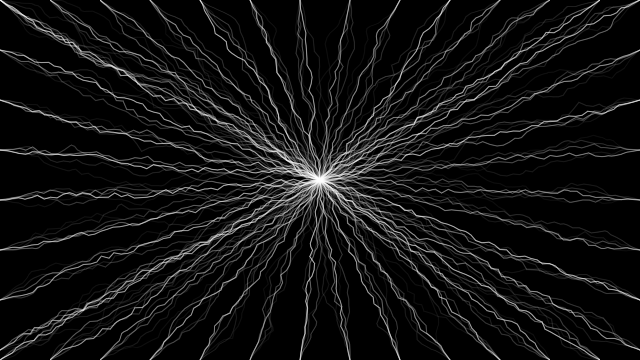
A WebGL 1 fragment shader for this background:

```glsl
precision highp float;
// Jagged white lightning bolts fanning from the centre to evenly spaced points on the border.

uniform vec2 u_resolution;

#define SPACING 0.1389     // gap between border points, in canvas heights
#define COLUMNS 13.0       // border points along the top and the bottom
#define RAYS 42            // border points in all
#define BOLTS 5            // strands sharing each border point
#define BRIGHTNESS 0.58    // light of the strongest strand
#define DECAY 0.58         // light kept from one strand to the next
#define HALF_WIDTH 0.0012  // strand half width, in canvas heights
#define SWAY 0.015         // sideways wander of the strongest strand
#define SPREAD 0.008       // extra wander for each weaker strand
#define KINK 0.0065        // size of the fine kinks
#define TAPER 0.05         // length over which strands part from the centre
#define REACH 0.15         // farthest distance of a strand from its axis

float hash(vec2 p) {
    return fract(sin(dot(p, vec2(127.1, 311.7))) * 43758.5);
}

// Piecewise linear noise in -1..1: x is the value, y is the slope.
vec2 zigzag(float x, float seed) {
    float cell = floor(x);
    float a = hash(vec2(cell, seed)) * 2.0 - 1.0;
    float b = hash(vec2(cell + 1.0, seed)) * 2.0 - 1.0;
    return vec2(mix(a, b, x - cell), b - a);
}

// Sideways offset and slope of a strand: broad sway, bends and fine kinks.
vec2 boltPath(float along, float sway, float seed) {
    vec2 broad = zigzag(along * 5.0 + 0.5, seed) * vec2(1.0, 5.0);
    vec2 bends = zigzag(along * 16.0, seed + 0.37) * vec2(1.0, 16.0);
    vec2 kinks = zigzag(along * 56.0, seed + 0.71) * vec2(1.0, 56.0);
    return sway * (broad + 0.45 * bends) + KINK * kinks;
}

// Border point of a ray, with the origin at the lower left.
vec2 borderPoint(float index, float aspect) {
    float side = mod(index, 2.0);
    float place = floor(index / 2.0);
    if (place < COLUMNS) return vec2(place * SPACING, side);
    return vec2(side * aspect, 1.0 - (place - COLUMNS) * SPACING);
}

void main() {
    float aspect = u_resolution.x / u_resolution.y;
    float pixel = 1.0 / u_resolution.y;
    vec2 centre = vec2(0.5 * aspect, 0.5);
    vec2 p = gl_FragCoord.xy * pixel - centre;
    float inner = max(HALF_WIDTH - pixel, 0.0);
    float outer = HALF_WIDTH + 0.7 * pixel;
    float dark = 1.0;

    for (int i = 0; i < RAYS; i++) {
        // Coordinates along and across the ray
        float ray = float(i);
        vec2 target = borderPoint(ray, aspect) - centre;
        float span = length(target);
        vec2 axis = target / span;
        float along = dot(p, axis);
        float across = axis.x * p.y - axis.y * p.x;
        if (along < 0.0 || along > span || abs(across) > REACH) continue;

        // Strands meet at both ends of the ray
        float envelope = min(1.0, min(along, 0.5 * (span - along)) / TAPER);
        float light = BRIGHTNESS * mix(0.75, 1.15, hash(vec2(ray, 5.3)));
        for (int k = 0; k < BOLTS; k++) {
            float strand = float(k);
            float seed = ray * 1.93 + strand * 9.17;
            vec2 path = envelope * boltPath(along, SWAY + SPREAD * strand, seed);
            float d = abs(across - path.x) / sqrt(1.0 + path.y * path.y);
            float line = 1.0 - smoothstep(inner, outer, d);
            dark *= 1.0 - min(light * line, 1.0);
            light *= DECAY;
        }
    }

    // Small hot core where all strands meet
    float core = 0.7 * exp(-dot(p, p) / 0.00012);
    gl_FragColor = vec4(vec3(1.0 - dark * (1.0 - core)), 1.0);
}
```
